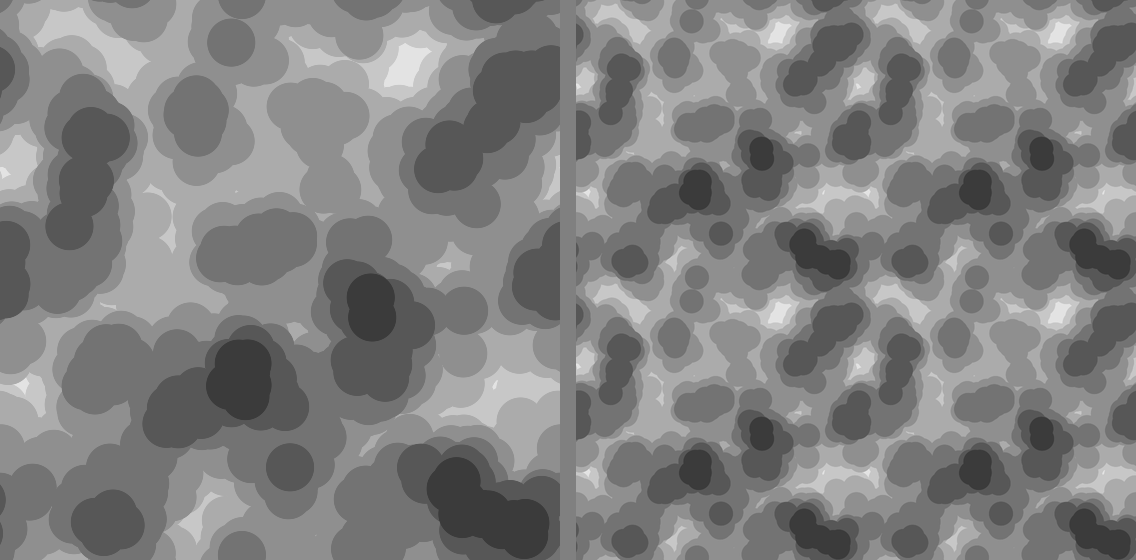
Left: one tile. Right: repeated 2 by 2.
This texture is drawn by a Shadertoy shader. Its source:

```glsl
const float SEEDS = 44.0;          // disc centres per canvas side
const float DISC_RADIUS = 0.043;   // in canvas widths
const float BASE_PERIOD = 5.0;     // cells of the coarsest noise octave
const int OCTAVES = 3;
const float OCTAVE_GAIN = 0.5;
const int EDGES = 6;               // boundaries between grey levels
const float FIRST_EDGE = -0.555;   // height of the darkest boundary
const float EDGE_STEP = 0.188;
const float DARKEST = 0.23;
const float GREY_STEP = 0.11;
const float TAU = 6.28319;

float hash(vec2 p) {
    return fract(sin(dot(p, vec2(127.1, 311.7))) * 43758.5);
}

// Slope contribution of one lattice corner, wrapped to the period
float corner(vec2 cell, vec2 offset, float period) {
    float angle = TAU * hash(mod(cell, period) + 3.7 * period);
    return dot(vec2(cos(angle), sin(angle)), offset);
}

float gradientNoise(vec2 p, float period) {
    vec2 cell = floor(p), f = fract(p);
    vec2 w = f * f * (3.0 - 2.0 * f);
    vec2 e = vec2(1.0, 0.0);
    float low = mix(corner(cell, f, period),
                    corner(cell + e.xy, f - e.xy, period), w.x);
    float high = mix(corner(cell + e.yx, f - e.yx, period),
                     corner(cell + e.xx, f - e.xx, period), w.x);
    return mix(low, high, w.y);
}

float heightField(vec2 uv) {
    float sum = 0.0, weight = 1.0, period = BASE_PERIOD;
    for (int i = 0; i < OCTAVES; i++) {
        sum += weight * gradientNoise(uv * period, period);
        weight *= OCTAVE_GAIN;
        period *= 2.0;
    }
    return sum;
}

void mainImage(out vec4 fragColor, in vec2 fragCoord) {
    vec2 uv = fragCoord / iResolution.xy;
    float blur = 0.5 / iResolution.y;

    float nearest[EDGES];
    for (int k = 0; k < EDGES; k++) nearest[k] = 1.0;

    // Each seed spreads its height over a disc; lower heights win
    vec2 home = floor(uv * SEEDS);
    for (int y = -2; y <= 2; y++) {
        for (int x = -2; x <= 2; x++) {
            vec2 cell = home + vec2(x, y);
            vec2 id = mod(cell, SEEDS);
            vec2 jitter = vec2(hash(id + 0.31), hash(id + 71.83));
            vec2 seed = (cell + jitter) / SEEDS;
            float height = heightField(seed);
            float dist = distance(uv, seed);
            for (int k = 0; k < EDGES; k++) {
                if (height < FIRST_EDGE + EDGE_STEP * float(k)) {
                    nearest[k] = min(nearest[k], dist);
                }
            }
        }
    }

    // One grey step up for every level whose discs do not reach here
    float grey = DARKEST;
    for (int k = 0; k < EDGES; k++) {
        grey += GREY_STEP * smoothstep(-blur, blur, nearest[k] - DISC_RADIUS);
    }
    fragColor = vec4(vec3(grey), 1.0);
}
```
